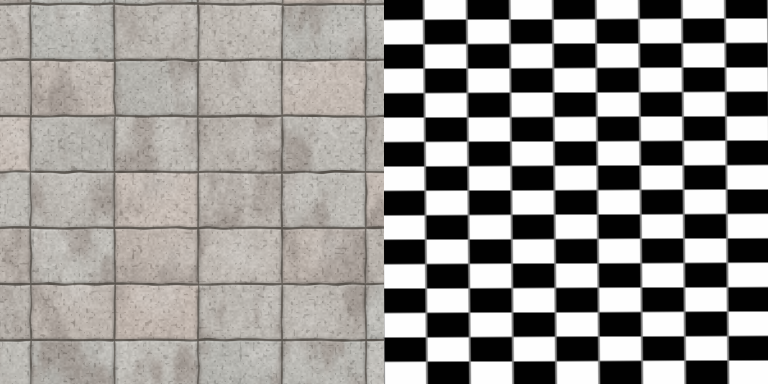
This texture is drawn by a Shadertoy shader. Its source:

```glsl
// Weathered concrete block wall on the left half, slightly skewed black and white checks on the right.

const vec2 BLOCK_SIZE = vec2(0.2181, 0.1458);
const vec2 BLOCK_ORIGIN = vec2(0.7344, 0.5521);
const vec2 CHECK_SIZE = vec2(0.1121, 0.0636);
const vec2 CHECK_ORIGIN = vec2(1.1076, 0.948);

const vec3 STONE = vec3(0.74, 0.72, 0.695);
const vec3 STAIN = vec3(0.61, 0.575, 0.55);
const vec3 PALE = vec3(0.82, 0.81, 0.795);
const vec3 JOINT = vec3(0.31, 0.29, 0.265);

float hash(vec2 p) {
    vec3 q = fract(vec3(p.xyx) * 0.1031);
    q += dot(q, q.yzx + 33.33);
    return fract((q.x + q.y) * q.z);
}

float noise(vec2 p) {
    vec2 i = floor(p), f = fract(p);
    f = f * f * (3.0 - 2.0 * f);
    return mix(mix(hash(i), hash(i + vec2(1, 0)), f.x),
               mix(hash(i + vec2(0, 1)), hash(i + vec2(1, 1)), f.x), f.y);
}

float fbm(vec2 p) {
    float sum = 0.0, amp = 0.5;
    for (int i = 0; i < 4; i++) {
        sum += amp * noise(p);
        p = p * 2.03 + 17.1;
        amp *= 0.5;
    }
    return sum;
}

// Distance to the nearest grid line on each axis, in canvas units
vec2 gridDistance(vec2 cell, vec2 size) {
    return (0.5 - abs(fract(cell) - 0.5)) * size;
}

// Stone face: tint, stains, pale bloom and pitted grain for one block
vec3 stoneFace(vec2 p, vec2 id, vec2 local) {
    float seed = hash(id + 41.0);
    vec2 shifted = p + seed * 37.0;

    vec3 warmth = mix(vec3(-0.018, 0.002, 0.008), vec3(0.018, -0.006, -0.012), seed);
    vec3 col = STONE + warmth + 0.045 * (hash(id + 73.0) - 0.5);

    float streaks = fbm(shifted * vec2(17.0, 8.0) + 50.0);
    col = mix(col, STAIN, 0.75 * smoothstep(0.4, 0.72, streaks));

    vec2 bloomCentre = vec2(hash(id + 11.0), 0.4 + 0.5 * hash(id + 23.0));
    float bloom = 1.0 - smoothstep(0.0, 0.5, length((local - bloomCentre) * vec2(1.0, 0.8)));
    col = mix(col, PALE, bloom * 0.75 * fbm(shifted * 22.0 + 90.0));

    float grain = noise(p * 190.0 + 300.0) + 0.6 * noise(p * 95.0 + 500.0) - 0.8;
    float pits = smoothstep(0.72, 0.95, noise(p * 150.0 + 700.0));
    return col + 0.075 * grain - 0.10 * pits;
}

vec3 blockWall(vec2 p, float pixel) {
    vec2 wobble = vec2(noise(p * 24.0 + 120.0), noise(p * 24.0 + 180.0)) - 0.5;
    vec2 cell = (p + 0.004 * wobble - BLOCK_ORIGIN) / BLOCK_SIZE;
    vec2 id = floor(cell) + 20.0;
    vec2 local = fract(cell);
    vec2 edge = gridDistance(cell, BLOCK_SIZE);
    vec3 col = stoneFace(p, id, local);

    // Worn rim, with a lit lip along the upper edge of each block
    float rim = 1.0 - smoothstep(0.002, 0.011, min(edge.x, edge.y));
    col *= 1.0 - 0.13 * rim;
    float below = (1.0 - local.y) * BLOCK_SIZE.y;
    col += 0.09 * smoothstep(0.002, 0.005, below) * (1.0 - smoothstep(0.005, 0.010, below));

    // Uneven joints, heavier across than down
    float wear = noise(p * 38.0 + 220.0);
    vec2 halfWidth = vec2(0.0014, 0.0020) + 0.0011 * wear;
    vec2 line = 1.0 - smoothstep(halfWidth - pixel * 0.5, halfWidth + pixel * 0.7, edge);
    float joint = max(line.x * 0.8, line.y * 0.92) * (0.72 + 0.28 * wear);
    return mix(col, JOINT, joint);
}

// Product of two softened square waves; the column edges are the softer ones
vec3 checks(vec2 p, float pixel) {
    vec2 skewed = p + vec2(0.009 * (p.y - 0.5), -0.004 * (p.x - 1.0));
    vec2 cell = (skewed - CHECK_ORIGIN) / CHECK_SIZE;
    vec2 side = 1.0 - 2.0 * mod(floor(cell), 2.0);
    vec2 softness = max(vec2(0.0050, 0.0025), vec2(pixel * 0.7));
    vec2 wave = side * smoothstep(vec2(0.0), softness, gridDistance(cell, CHECK_SIZE));
    return vec3(mix(0.005, 0.995, 0.5 + 0.5 * wave.x * wave.y));
}

void mainImage(out vec4 fragColor, in vec2 fragCoord) {
    float pixel = 1.0 / iResolution.y;
    vec2 p = fragCoord * pixel;
    float middle = 0.5 * iResolution.x * pixel;
    float rightHalf = smoothstep(-0.5 * pixel, 0.5 * pixel, p.x - middle);
    vec3 col = mix(blockWall(p, pixel), checks(p, pixel), rightHalf);
    fragColor = vec4(clamp(col, 0.0, 1.0), 1.0);
}
```
